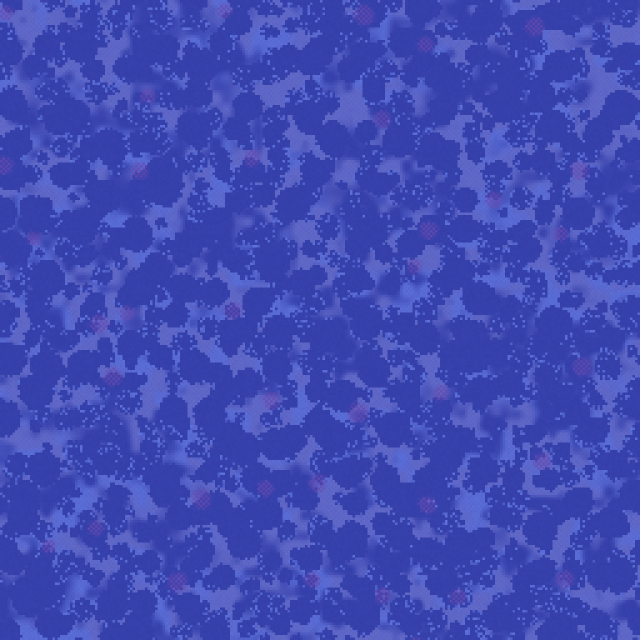
Give the GLSL for this texture, as a WebGL 2 fragment shader.

```glsl
#version 300 es
precision highp float;

#define GRID 256.0
#define SOLID_CELL 13.0
#define SPECKLE_CELL 10.0
#define TINT_CELL 42.0
#define DOT_SHARE 0.24
#define MOTTLE 0.16
#define DEEP_BLUE vec3(0.212, 0.252, 0.672)
#define HAZE_BLUE vec3(0.390, 0.420, 0.790)
#define BRIGHT_BLUE vec3(0.365, 0.440, 0.850)
#define VIOLET vec3(0.400, 0.290, 0.690)

uniform vec2 u_resolution;
out vec4 fragColor;

float hash(vec2 p, float seed) {
    vec3 q = fract(vec3(p.xyx + seed * 17.3) * vec3(0.1031, 0.1030, 0.0973));
    q += dot(q, q.yzx + 33.33);
    return fract((q.x + q.y) * q.z);
}

float valueNoise(vec2 p, float seed) {
    vec2 cell = floor(p);
    vec2 t = fract(p);
    t = t * t * (3.0 - 2.0 * t);
    float low = mix(hash(cell, seed), hash(cell + vec2(1, 0), seed), t.x);
    float high = mix(hash(cell + vec2(0, 1), seed), hash(cell + 1.0, seed), t.x);
    return mix(low, high, t.y);
}

// Depth inside scattered discs: 1 at a centre, 0 at the rim, negative outside
float splatDepth(vec2 p, float cellSize, vec2 radiusRange, float seed) {
    vec2 home = floor(p / cellSize);
    float depth = -1.0;
    for (int y = -1; y <= 1; y++) {
        for (int x = -1; x <= 1; x++) {
            vec2 cell = home + vec2(x, y);
            vec2 jitter = vec2(hash(cell, seed), hash(cell, seed + 1.0));
            float radius = mix(radiusRange.x, radiusRange.y, hash(cell, seed + 2.0));
            float dist = length(p - (cell + jitter) * cellSize);
            depth = max(depth, 1.0 - dist / radius);
        }
    }
    return depth;
}

vec3 grainColor(vec2 grain) {
    float grit = hash(grain, 1.0);
    float checker = mod(grain.x + grain.y, 2.0);
    vec2 ragged = grain + 0.9 * (vec2(grit, hash(grain, 2.0)) - 0.5);

    // Soft hazy ground with a faint woven mottle
    float haze = 0.6 * valueNoise(grain / 11.0, 3.0) + 0.4 * valueNoise(grain / 4.5, 4.0);
    float light = smoothstep(0.24, 0.58, haze);
    light *= 1.0 - MOTTLE * (0.5 * checker + grit);
    vec3 paleBlue = mix(HAZE_BLUE, BRIGHT_BLUE, smoothstep(0.4, 0.8, valueNoise(grain / 8.0, 5.0)));
    vec3 color = mix(DEEP_BLUE, paleBlue, light);

    // Speckled splats, with dots mostly towards the rim
    float speckled = splatDepth(ragged, SPECKLE_CELL, vec2(2.0, 5.6), 6.0);
    if (speckled > 0.0) {
        float dotShare = DOT_SHARE * (1.0 - smoothstep(0.35, 0.8, speckled));
        float lit = step(hash(grain, 9.0), dotShare);
        color = mix(DEEP_BLUE, BRIGHT_BLUE, lit * mix(0.6, 1.0, grit));
    }

    // Solid dark splats
    float solid = splatDepth(ragged, SOLID_CELL, vec2(1.8, 7.2), 10.0);
    color = mix(color, DEEP_BLUE, step(0.0, solid));

    // Sparse violet stipple
    float tint = splatDepth(ragged, TINT_CELL, vec2(3.5, 5.0), 14.0);
    color = mix(color, VIOLET, smoothstep(0.0, 0.4, tint) * mix(0.25, 0.75, checker));

    return color + 0.012 * (grit - 0.5);
}

void main() {
    vec2 p = gl_FragCoord.xy / u_resolution.y * GRID - 0.5;
    vec2 grain = floor(p);

    // Blend neighbouring grains over the width of one pixel
    float pixelWidth = min(GRID / u_resolution.y, 1.0);
    vec2 t = clamp((fract(p) - 0.5) / pixelWidth + 0.5, 0.0, 1.0);
    vec3 low = mix(grainColor(grain), grainColor(grain + vec2(1, 0)), t.x);
    vec3 high = mix(grainColor(grain + vec2(0, 1)), grainColor(grain + 1.0), t.x);
    fragColor = vec4(mix(low, high, t.y), 1.0);
}
```
